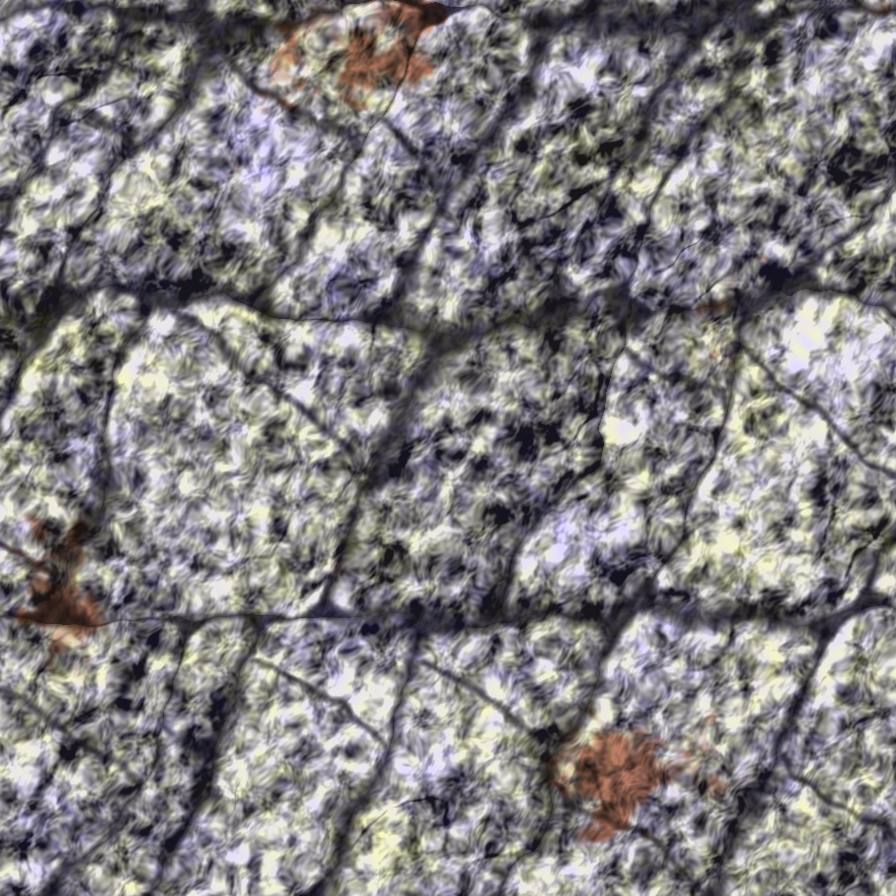
This texture is drawn by a Shadertoy shader. Its source:

```glsl
// Weathered, lichen-speckled rock face: beds split by leaning cracks, with rusty patches.
#define BED_HEIGHT 0.335
#define COLUMNS 6.0
#define CRACK_WIDTH 0.016
#define CORNER_RADIUS 0.045
#define GRAIN_SCALE 42.0
#define GRAIN_GAIN 0.82
#define RELIEF_GAIN 0.55
#define BRIGHTNESS 0.585
#define RUST_LEVEL 0.27
#define SHADOW_COLOR vec3(0.085, 0.075, 0.115)
#define LIGHT_COLOR vec3(0.925, 0.915, 0.895)
#define RUST_COLOR vec3(0.86, 0.52, 0.39)

// Integer hash giving two values in 0..1
vec2 hash2(vec2 cell) {
    uvec2 v = uvec2(ivec2(cell) + 4096);
    v = v * 1664525u + 1013904223u;
    v.x += v.y * 1664525u;
    v.y += v.x * 1664525u;
    v ^= v >> 16u;
    v.x += v.y * 1664525u;
    v.y += v.x * 1664525u;
    v ^= v >> 16u;
    return vec2(v) / 4294967295.0;
}

float cornerSlope(vec2 cell, vec2 offset) {
    return dot(hash2(cell) * 2.0 - 1.0, offset);
}

float gradientNoise(vec2 p) {
    vec2 i = floor(p), f = p - i;
    vec2 s = f * f * f * (f * (f * 6.0 - 15.0) + 10.0);
    vec2 e = vec2(1.0, 0.0);
    float low = mix(cornerSlope(i, f), cornerSlope(i + e, f - e), s.x);
    float high = mix(cornerSlope(i + e.yx, f - e.yx), cornerSlope(i + 1.0, f - 1.0), s.x);
    return mix(low, high, s.y);
}

float fbm(vec2 p) {
    float sum = 0.0, gain = 1.0;
    for (int k = 0; k < 3; k++) {
        sum += gain * gradientNoise(p);
        p = mat2(1.6, 1.2, -1.2, 1.6) * p + 31.7;
        gain *= 0.68;
    }
    return sum;
}

// Irregular position of a crack between two blocks of a bed
float crackPosition(float index, float bed) {
    return index + 0.7 * (hash2(vec2(index, bed * 13.0 + 5.0)).x - 0.5);
}

// Rock blocks: x = light and shade, y = crack depth
vec2 rockBlocks(vec2 p) {
    float bedCoord = (p.y + 0.025) / BED_HEIGHT;
    float bed = floor(bedCoord);
    float bottom = (bedCoord - bed) * BED_HEIGHT;
    float top = BED_HEIGHT - bottom;

    vec2 bedRandom = hash2(vec2(bed, 77.0));
    float columns = COLUMNS * mix(0.7, 1.2, bedRandom.x);
    float u = (p.x - mix(0.3, 0.7, bedRandom.y) * p.y) * columns + bed * 7.3;
    float id = floor(u);
    if (u < crackPosition(id, bed)) id -= 1.0;
    else if (u > crackPosition(id + 1.0, bed)) id += 1.0;
    float left = (u - crackPosition(id, bed)) / columns;
    float right = (crackPosition(id + 1.0, bed) - u) / columns;

    // Rounded outline of the block
    vec2 inner = vec2(min(left, right), min(bottom, top));
    float d = CORNER_RADIUS - length(max(CORNER_RADIUS - inner, 0.0));
    float width = CRACK_WIDTH * (1.0 + 2.2 * gradientNoise(p * 5.0 + 9.0));
    float crack = 1.0 - smoothstep(-0.004, max(width, 0.005), d);

    // Thin joint across the block
    vec2 blockRandom = hash2(vec2(id, bed + 200.0));
    float joint = abs(bottom - BED_HEIGHT * mix(0.25, 0.75, blockRandom.x) + 0.25 * (left - right));
    crack = max(crack, 0.75 * (1.0 - smoothstep(0.0, 0.009, joint)) * step(0.35, blockRandom.y));

    float shade = 0.13 * exp(-left / 0.035) - 0.2 * exp(-right / 0.035)
                + 0.06 * exp(-top / 0.04) - 0.15 * exp(-bottom / 0.03)
                + 0.16 * (blockRandom.y - 0.5);
    return vec2(shade, crack);
}

void mainImage(out vec4 fragColor, in vec2 fragCoord) {
    vec2 p = fragCoord / iResolution.y;

    // Bend the outlines at several sizes
    vec2 warped = p;
    warped += 0.08 * vec2(gradientNoise(p * 3.0), gradientNoise(p * 3.0 + 17.0));
    warped += 0.03 * vec2(gradientNoise(p * 11.0 + 3.0), gradientNoise(p * 11.0 + 41.0));
    warped += 0.011 * vec2(gradientNoise(p * 38.0), gradientNoise(p * 38.0 + 23.0));
    vec2 rock = rockBlocks(warped);

    // Lumps lit from the upper left, and slanted fissures
    float relief = fbm(warped * 10.0) - fbm((warped + vec2(-0.022, 0.025)) * 10.0);
    vec2 along = mat2(0.8, 0.6, -0.6, 0.8) * warped;
    float fissure = 1.0 - smoothstep(0.0, 0.045, abs(gradientNoise(along * vec2(13.0, 6.0))));
    fissure *= smoothstep(0.0, 0.2, gradientNoise(p * 7.0 + 60.0));

    // Fine lichen speckle, slightly drawn out along the slant
    vec2 q = p + 0.012 * vec2(gradientNoise(p * 30.0), gradientNoise(p * 30.0 + 8.0));
    vec2 slanted = vec2(0.8 * q.x - 0.6 * q.y, 0.6 * q.x + 0.8 * q.y);
    float grain = fbm(slanted * GRAIN_SCALE * vec2(1.25, 0.9));

    float value = BRIGHTNESS + rock.x + RELIEF_GAIN * relief + GRAIN_GAIN * grain;
    value += 0.3 * gradientNoise(p * 4.0 + 90.0) - 0.3 * fissure;
    value = mix(value, 0.06 + 0.15 * grain, 0.9 * rock.y);
    value = clamp(value, 0.0, 1.0);

    // Grey stone with yellow-green and violet tints
    vec3 color = mix(SHADOW_COLOR, LIGHT_COLOR, value);
    float tint = gradientNoise(p * 9.0 + 50.0) + gradientNoise(p * 55.0 + 12.0);
    color += tint * vec3(0.04, 0.06, -0.14) * (0.35 + value);

    // Rusty growth in patches
    float rust = gradientNoise(p * vec2(5.5, 3.8) + 140.0) + 0.22 * fbm(p * 18.0) + 0.08 * rock.y;
    rust = smoothstep(RUST_LEVEL, RUST_LEVEL + 0.14, rust);
    color = mix(color, RUST_COLOR * (0.14 + 0.66 * value), 0.85 * rust);

    fragColor = vec4(clamp(color, 0.0, 1.0), 1.0);
}
```
